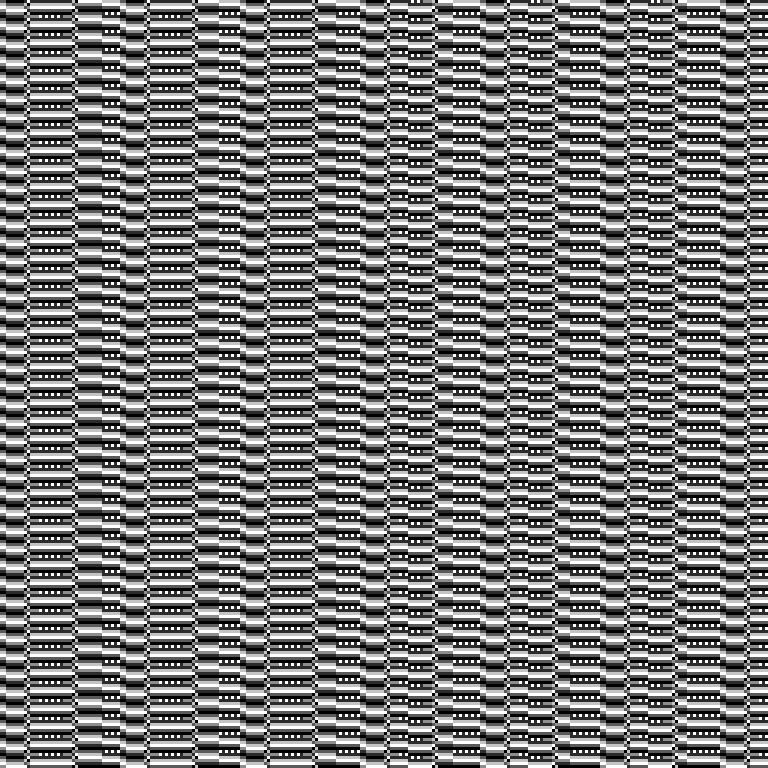
Write a WebGL 1 fragment shader that draws this pattern.

```glsl
precision highp float;
// Monochrome woven stripes: stepped grey bars in bands of three kinds, split by checkered seams.

uniform vec2 u_resolution;

const float GRID = 256.0;        // cells across and down
const float REPEAT = 40.0;       // cells in one group of bands: 8 + 16 + 16
const float NARROW_END = 8.0;
const float LINED_END = 24.0;
const float STEPS = 6.0;         // grey levels, and rows in one bar

// 1 when low <= x < high, for whole cell numbers.
float within(float x, float low, float high) {
  return step(low, x) * step(x, high - 0.5);
}

// Rows that alternate dark and light: 0 3 1 4 2 5.
float checker(float row) {
  float r = mod(row, STEPS);
  return 3.0 * mod(r, 2.0) + floor(0.5 * r);
}

// One broad dark bar and one broad light bar: 0 2 4 5 3 1.
float broadBar(float row) {
  float r = mod(row, STEPS);
  return r < 2.5 ? 2.0 * r : 11.0 - 2.0 * r;
}

// A dark bar split by a thin line, then a light bar: 0 3 1 4 5 2.
float splitBar(float row) {
  float r = mod(row, STEPS);
  return checker(r > 3.5 ? 9.0 - r : r);
}

// Split bars whose thin line breaks into light and dark dots.
float dottedBar(float x, float row) {
  float onLine = within(mod(row, STEPS), 1.0, 2.0);
  return splitBar(row) + onLine * (4.0 * mod(x, 2.0) - 2.0);
}

// Two columns of offset dots that edge a band.
float seam(float x, float row) {
  return checker(row + 3.0 * mod(x, 2.0));
}

// Solid bars with a step near the left edge.
float narrowBand(float x, float row) {
  return broadBar(row + within(x, 0.0, 2.0));
}

// Long lines with a dotted middle; drift lowers them stepwise to the right.
float linedBand(float x, float row, float drift) {
  float lowered = row - drift * floor(x / 8.0);
  float level = mix(splitBar(lowered), dottedBar(x, lowered), within(x, 5.0, 13.0));
  return mix(level, seam(x, row), within(x, 0.0, 2.0));
}

// Seam, then a solid block, then dotted lines.
float blockBand(float x, float row, float blockEnd) {
  float level = mix(dottedBar(x, row), broadBar(row), within(x, 2.0, blockEnd));
  return mix(level, seam(x, row), within(x, 0.0, 2.0));
}

// Towards the right the blocks shorten and the lines begin to drift.
float weaveLevel(vec2 cell) {
  float group = floor(cell.x / REPEAT);
  float x = mod(cell.x, REPEAT);
  float drift = step(3.0, group);
  if (x < NARROW_END) return narrowBand(x, cell.y);
  if (x < LINED_END) return linedBand(x - NARROW_END, cell.y + 2.0, drift);
  return blockBand(x - LINED_END, cell.y + 3.0, 10.0 - group);
}

// Spreads the six levels from black to white.
float grey(float level) {
  return level * (0.16 + 0.008 * level);
}

float weave(vec2 uv) {
  vec2 cell = floor(vec2(uv.x, 1.0 - uv.y) * GRID);
  return grey(weaveLevel(cell));
}

void main() {
  // Average four samples in each pixel to smooth the cell edges.
  float tone = 0.0;
  for (int j = 0; j < 2; j++) {
    for (int i = 0; i < 2; i++) {
      vec2 offset = 0.5 * vec2(float(i), float(j)) - 0.25;
      tone += 0.25 * weave((gl_FragCoord.xy + offset) / u_resolution);
    }
  }
  gl_FragColor = vec4(vec3(tone), 1.0);
}
```
